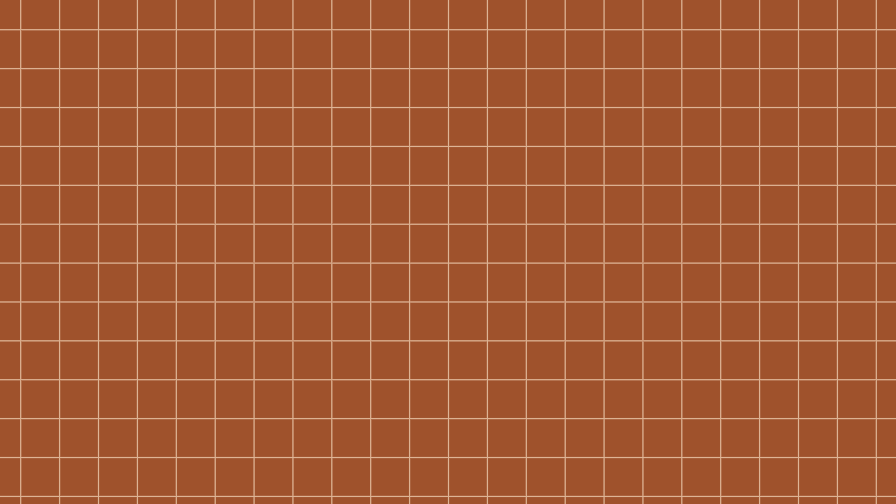
Write a Shadertoy shader that draws this pattern.

```glsl
// Thin cream square grid on a flat terracotta ground.

// Coverage of a line of the given width, filtered over about one pixel.
vec2 lineCoverage(vec2 dist, float width, float pixel) {
    vec2 blur = vec2(0.85 * pixel);
    return smoothstep(-blur, blur, dist + 0.5 * width)
         - smoothstep(-blur, blur, dist - 0.5 * width);
}

void mainImage(out vec4 fragColor, in vec2 fragCoord) {
    // Centred coordinates, in canvas heights
    float pixel = 1.0 / iResolution.y;
    vec2 p = (fragCoord - 0.5 * iResolution.xy) * pixel;

    // Signed distance to the nearest vertical and horizontal line
    float cell = 0.07716;
    vec2 q = (p - vec2(0.001, -0.022)) / cell;
    vec2 dist = (fract(q + 0.5) - 0.5) * cell;

    // Lines over the ground
    vec2 cover = lineCoverage(dist, 0.0017, pixel);
    vec3 terracotta = vec3(0.624, 0.322, 0.174);
    vec3 cream = vec3(0.98, 0.88, 0.77);
    fragColor = vec4(mix(terracotta, cream, max(cover.x, cover.y)), 1.0);
}
```
